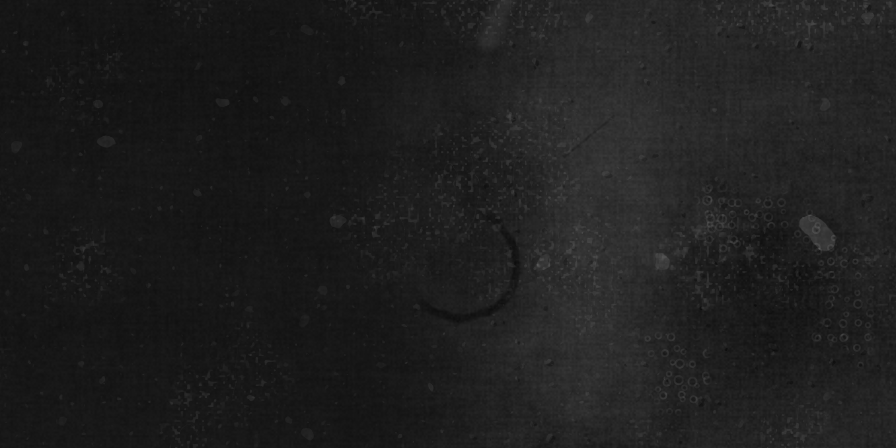
This texture is drawn by a WebGL 1 fragment shader. Its source:

```glsl
precision highp float;
// Worn black board: a dark left half, a dusty paler right half with a hollow.
// Layered value noise gives stains and woven grain; jittered grid cells scatter
// chips and small rings, and a few distance functions add the larger marks.

uniform vec2 u_resolution;

#define DARK_LEVEL 0.086
#define RIGHT_LEVEL 0.137
#define GLOW_GAIN 0.058
#define HOLLOW_DEPTH 0.045
#define STAIN_GAIN 0.060
#define GRAIN_GAIN 0.040
#define WEAVE_GAIN 0.020
#define CHIP_GAIN 0.12
#define RING_GAIN 0.075
#define TINT vec3(1.0, 1.0, 1.0)

float hash(vec2 p) {
  vec3 q = fract(vec3(p.xyx) * 0.1031);
  q += dot(q, q.yzx + 33.33);
  return fract((q.x + q.y) * q.z);
}

vec2 hash2(vec2 p) {
  return vec2(hash(p), hash(p + 47.7));
}

float noise(vec2 p) {
  vec2 i = floor(p), f = fract(p);
  f = f * f * (3.0 - 2.0 * f);
  return mix(mix(hash(i), hash(i + vec2(1, 0)), f.x),
             mix(hash(i + vec2(0, 1)), hash(i + 1.0), f.x), f.y);
}

float fbm(vec2 p) {
  float sum = 0.0, gain = 0.5;
  for (int i = 0; i < 5; i++) {
    sum += gain * noise(p);
    p = mat2(1.6, 1.2, -1.2, 1.6) * p + 7.3;
    gain *= 0.5;
  }
  return sum;
}

// Ragged, randomly turned chips, one at most per grid cell
float chips(vec2 p, float scale, float density, float seed) {
  vec2 g = p * scale, id = floor(g) + seed;
  vec2 place = hash2(id), shape = hash2(id + 17.0);
  vec2 f = fract(g) - 0.5 - (place - 0.5) * 0.5;
  float c = cos(6.28 * shape.x), s = sin(6.28 * shape.x);
  f = mat2(c, s, -s, c) * f;
  f.y *= 1.0 + place.x;
  float radius = mix(0.07, 0.25, shape.y * shape.y);
  float d = length(f) + (noise(g * 7.0) - 0.5) * 0.16 - radius;
  float edge = scale / u_resolution.y;
  float present = step(hash(id + 5.0), density);
  return present * (0.35 + 0.65 * place.y) * (1.0 - smoothstep(-edge, edge, d));
}

// Small broken rings with a faint dark middle
float rings(vec2 p, float scale, float seed) {
  vec2 g = p * scale, id = floor(g) + seed;
  vec2 f = fract(g) - 0.5 - (hash2(id) - 0.5) * 0.36;
  float radius = mix(0.14, 0.28, hash(id + 9.0));
  float d = length(f) - radius;
  float edge = scale / u_resolution.y;
  float line = 1.0 - smoothstep(0.02, 0.04 + edge, abs(d));
  float core = 1.0 - smoothstep(-edge, edge, d);
  line *= 0.4 + 0.8 * noise(g * 3.0);
  return step(hash(id + 3.0), 0.6) * (line - 0.2 * core);
}

float segment(vec2 p, vec2 a, vec2 b) {
  vec2 v = b - a;
  return length(p - a - v * clamp(dot(p - a, v) / dot(v, v), 0.0, 1.0));
}

float blob(vec2 p, vec2 center, vec2 size) {
  vec2 q = (p - center) / size;
  return exp(-dot(q, q));
}

void main() {
  vec2 p = gl_FragCoord.xy / u_resolution.y;
  float px = 1.0 / u_resolution.y;
  float stain = fbm(p * 3.5 + 2.0) - 0.48;
  float mottle = fbm(p * 14.0 + 31.0) - 0.48;
  vec2 w = p + 0.25 * vec2(stain, mottle);

  // Broad light and dark areas
  float right = smoothstep(0.82, 1.22, w.x);
  float glow = blob(w, vec2(1.36, 0.62), vec2(0.20, 0.34))
             + 0.6 * blob(w, vec2(1.27, 0.18), vec2(0.17, 0.14));
  float hollow = blob(w, vec2(1.68, 0.32), vec2(0.19, 0.20));
  float shade = mix(DARK_LEVEL, RIGHT_LEVEL, right) + GLOW_GAIN * glow - HOLLOW_DEPTH * hollow;
  shade += (stain + 0.7 * mottle) * STAIN_GAIN * mix(0.35, 1.0, right);

  // Fine grain and woven threads
  float grain = noise(p * 230.0) + 0.6 * noise(p * 110.0 + 9.0) - 0.8;
  float weave = noise(p * vec2(12.0, 190.0)) + noise(p * vec2(190.0, 12.0)) - 1.0;
  shade += (GRAIN_GAIN * grain + WEAVE_GAIN * weave) * mix(0.45, 0.85, right);

  // Powdery dust and upright wisps
  float cluster = smoothstep(0.50, 0.68, fbm(p * 5.0 + 60.0));
  shade += 0.07 * cluster * smoothstep(0.62, 0.9, noise(p * 150.0 + 4.0));
  float wisp = abs(noise(p * vec2(26.0, 7.0) + 0.8 * mottle) - 0.5);
  shade += 0.04 * (1.0 - smoothstep(0.0, 0.03, wisp)) * cluster * noise(p * 90.0);

  // Chips, with a shadow on the paler side
  float chip = chips(p, 46.0, 0.22, 11.0) * 0.6 + chips(p, 24.0, 0.16, 71.0) * 0.6
             + chips(p + 0.01, 11.0, 0.12, 131.0) * 0.7;
  vec2 lit = p + vec2(-0.006, 0.005);
  float shadow = chips(lit, 24.0, 0.16, 71.0) + chips(lit, 30.0, 0.10, 211.0);
  shade += CHIP_GAIN * chip * (0.6 + 0.4 * noise(p * 120.0)) - 0.05 * right * shadow;

  // Rings gathered around the hollow
  float rim = length((p - vec2(1.67, 0.33)) * vec2(1.0, 0.95)) + 0.25 * stain;
  float band = smoothstep(0.12, 0.17, rim) * (1.0 - smoothstep(0.22, 0.29, rim));
  band *= smoothstep(0.36, 0.50, noise(p * 6.0 + 15.0));
  shade += RING_GAIN * band * (rings(p, 30.0, 5.0) + rings(p + 0.017, 36.0, 83.0));

  // Dark curved stroke, thin scratch, pale smear and large flake
  vec2 a = p - vec2(1.03, 0.41);
  float sweep = smoothstep(-0.5, 0.3, dot(normalize(a), vec2(0.80, -0.60)));
  float arc = 1.0 - smoothstep(0.004, 0.011 + px, abs(length(a) - 0.122 + 0.02 * mottle));
  float scratch = 1.0 - smoothstep(0.0, 0.003 + px, segment(p, vec2(1.26, 0.65), vec2(1.37, 0.74)));
  shade -= 0.05 * arc * sweep + 0.04 * scratch;
  float smear = segment(p, vec2(1.09, 0.91), vec2(1.13, 1.0));
  shade += 0.06 * (1.0 - smoothstep(0.0, 0.035, smear + 0.03 * mottle));
  float flake = segment(p, vec2(1.80, 0.50), vec2(1.84, 0.46)) + 0.05 * mottle;
  shade += 0.11 * (1.0 - smoothstep(0.018 - px, 0.018 + px, flake));

  gl_FragColor = vec4(TINT * clamp(shade, 0.05, 0.42), 1.0);
}
```
